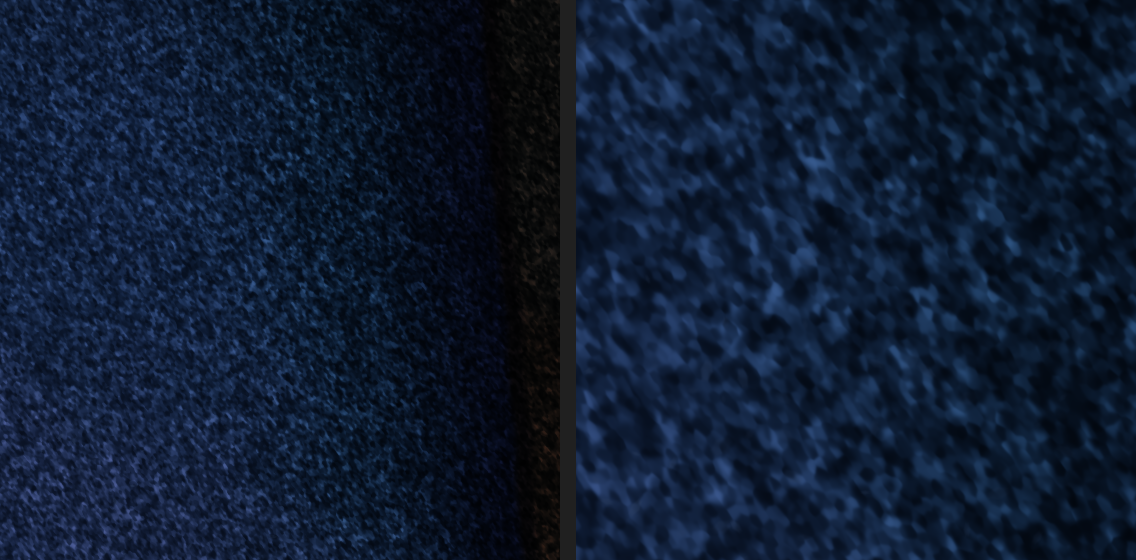
Left: the whole. Right: its middle third, enlarged.
Write a WebGL 2 fragment shader that draws this texture.

```glsl
#version 300 es
precision highp float;
// Dark blue asphalt lit from the left, fading towards a black seam and a
// strip of brownish grit. Soft cellular noise at two sizes forms the grain;
// scattered angular chips and broad noise add flakes and uneven colour.

uniform vec2 u_resolution;
out vec4 fragColor;

const vec3 BLUE   = vec3(0.074, 0.140, 0.258);
const vec3 VIOLET = vec3(0.094, 0.144, 0.265);
const vec3 TEAL   = vec3(0.033, 0.094, 0.166);
const vec3 SHADE  = vec3(0.014, 0.027, 0.074);
const vec3 GRIT   = vec3(0.038, 0.041, 0.041);
const vec3 BROWN  = vec3(0.052, 0.043, 0.037);
const vec3 SEAM   = vec3(0.014, 0.014, 0.020);
const vec3 CHIP   = vec3(0.190, 0.260, 0.385);

const float COARSE_CELLS = 125.0;  // grains across the canvas
const float FINE_CELLS   = 225.0;
const float CHIP_CELLS   = 50.0;
const float CHIP_CHANCE  = 0.42;
const float GRAIN_ANGLE  = -0.95;  // long axis of the grains, radians
const float GRAIN_STRETCH = 1.6;
const vec3  CONTRAST     = vec3(2.5, 2.0, 1.75);  // bright grains turn paler
const float SEAM_WIDTH   = 0.030;

// Integer hash: three values in 0..1 for each lattice cell
vec3 hash(vec2 cell, uint seed) {
  uvec3 v = uvec3(uvec2(ivec2(cell)), seed) * 1664525u + 1013904223u;
  v.x += v.y * v.z; v.y += v.z * v.x; v.z += v.x * v.y;
  v ^= v >> 16u;
  v.x += v.y * v.z; v.y += v.z * v.x; v.z += v.x * v.y;
  return vec3(v >> 8u) / 16777216.0;
}

mat2 rotation(float a) {
  float c = cos(a), s = sin(a);
  return mat2(c, -s, s, c);
}

float valueNoise(vec2 p, uint seed) {
  vec2 i = floor(p), f = fract(p);
  f = f * f * (3.0 - 2.0 * f);
  float low  = mix(hash(i, seed).x, hash(i + vec2(1, 0), seed).x, f.x);
  float high = mix(hash(i + vec2(0, 1), seed).x, hash(i + vec2(1, 1), seed).x, f.x);
  return mix(low, high, f.y);
}

// Random brightness per cell, blended softly across the cell borders
float grains(vec2 p, float sharpness, uint seed) {
  vec2 base = floor(p);
  float total = 0.0, weights = 0.0;
  for (int y = -1; y <= 1; y++)
  for (int x = -1; x <= 1; x++) {
    vec2 cell = base + vec2(x, y);
    vec3 h = hash(cell, seed);
    vec2 d = cell + 0.1 + 0.8 * h.xy - p;
    float w = exp(-sharpness * dot(d, d));
    total += w * h.z;
    weights += w;
  }
  return total / weights;
}

// Sparse angular flakes of varied size and direction
float chips(vec2 p) {
  vec2 base = floor(p);
  float cover = 0.0;
  for (int y = -1; y <= 1; y++)
  for (int x = -1; x <= 1; x++) {
    vec2 cell = base + vec2(x, y);
    vec3 place = hash(cell, 11u), form = hash(cell, 12u);
    vec2 q = abs(rotation(6.2832 * form.x) * (p - cell - place.xy));
    float size = mix(0.10, 0.32, form.y * form.y);
    float d = max(q.x, 0.55 * q.x + mix(1.1, 1.9, form.z) * q.y) - size;
    float on = step(place.z, CHIP_CHANCE) * mix(0.35, 1.0, form.z);
    cover = max(cover, on * (1.0 - smoothstep(-0.09, 0.07, d)));
  }
  return cover;
}

void main() {
  vec2 uv = gl_FragCoord.xy / u_resolution;
  vec2 p = uv * vec2(u_resolution.x / u_resolution.y, 1.0);

  // Distance to the leaning seam, positive on the asphalt side
  float wobble = valueNoise(vec2(uv.y * 14.0, 3.0), 1u) - 0.5;
  float inside = mix(0.935, 0.858, uv.y) + 0.008 * wobble - uv.x;

  // Broad light and colour
  float patches = valueNoise(p * 5.0, 2u) * 0.5 + valueNoise(p * 13.0, 3u) * 0.5 - 0.5;
  float lit = smoothstep(0.14, 0.68, inside + 0.10 * patches - 0.12 * (uv.y - 0.5));
  vec3 leftColor = mix(BLUE, VIOLET, smoothstep(0.75, 0.15, uv.y + 0.5 * uv.x - 0.4 * patches));
  vec3 color = mix(SHADE, TEAL, smoothstep(0.0, 0.34, inside + 0.04 * patches));
  color = mix(color, leftColor, lit) * (1.0 + 0.16 * patches);
  color *= 1.0 - 0.12 * smoothstep(0.6, 1.0, uv.y);

  // Seam and grit strip
  float strip = smoothstep(-0.5, -1.4, inside / SEAM_WIDTH);
  vec3 grit = mix(BROWN, GRIT, smoothstep(0.15, 0.6, uv.y + 0.4 * patches));
  vec3 beyond = mix(SEAM, grit * (1.0 + 0.5 * patches), strip);
  float onAsphalt = smoothstep(-0.008, 0.012, inside);
  color = mix(beyond, color, onAsphalt);

  // Grain as a skewed brightness factor with a mean near one
  vec2 along = rotation(GRAIN_ANGLE) * p * vec2(1.0 / GRAIN_STRETCH, 1.0);
  float coarse = grains(along * COARSE_CELLS, 5.5, 4u);
  float fine = grains(along * FINE_CELLS, 5.0, 5u);
  float grain = 0.5 * coarse + 0.5 * fine - 0.5;
  float dimBoost = 1.0 + 0.4 * (1.0 - lit);
  color *= 0.96 * exp(CONTRAST * dimBoost * grain);

  // Pale flakes, densest in the light
  float flake = chips(p * CHIP_CELLS) * (0.3 + 0.7 * fine);
  float glow = mix(0.08, 0.42, lit) * smoothstep(0.0, 0.25, inside);
  color = mix(color, CHIP, flake * glow);

  fragColor = vec4(color, 1.0);
}
```
